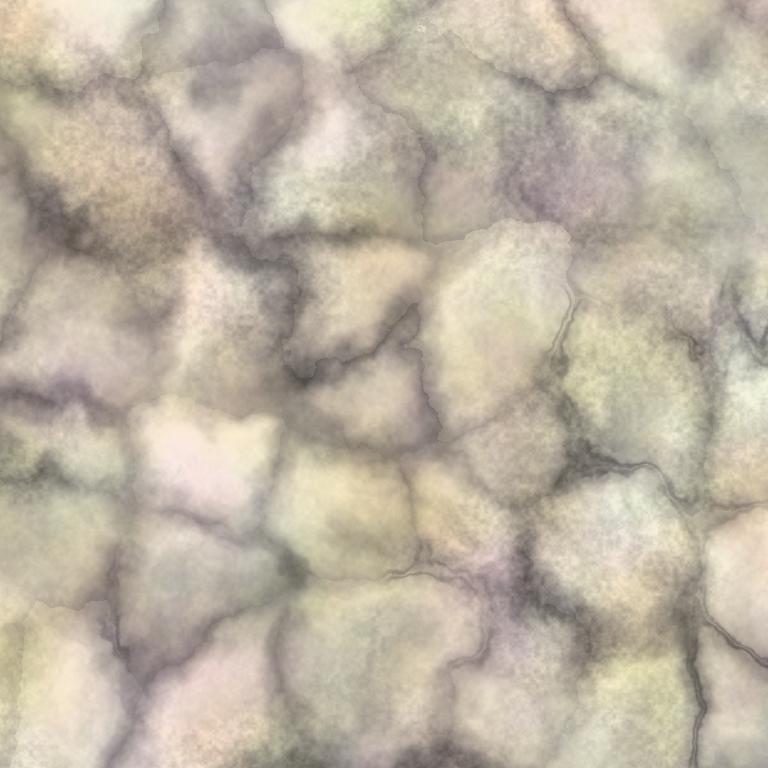
This texture is drawn by a Shadertoy shader. Its source:

```glsl
#define STONES 5.4
#define SIZE_SPREAD 0.30
#define GAP_WIDTH 0.25
#define GAP_DEPTH 0.25
#define BASE_TONE 0.835
#define PATCH_CONTRAST 0.46
#define GRAIN 0.15
#define SEED 17.0

float hash(vec2 p) {
    vec3 q = fract(vec3(p.xyx) * 0.1031 + SEED * 0.013);
    q += dot(q, q.yzx + 33.33);
    return fract((q.x + q.y) * q.z);
}

vec2 hash2(vec2 p) {
    return vec2(hash(p), hash(p + 71.7));
}

float noise(vec2 p) {
    vec2 i = floor(p), f = fract(p);
    f = f * f * (3.0 - 2.0 * f);
    return mix(mix(hash(i), hash(i + vec2(1, 0)), f.x),
               mix(hash(i + vec2(0, 1)), hash(i + vec2(1, 1)), f.x), f.y);
}

float fbm(vec2 p) {
    const mat2 turn = mat2(1.6, 1.2, -1.2, 1.6);
    float sum = 0.0, amp = 0.5;
    for (int i = 0; i < 5; i++) {
        sum += amp * noise(p);
        p = turn * p + 13.7;
        amp *= 0.5;
    }
    return sum / 0.97;
}

// Offset to a stone centre (xy) and its size weight (z)
vec3 stone(vec2 cell, vec2 p) {
    return vec3(cell + 0.1 + 0.8 * hash2(cell) - p, SIZE_SPREAD * hash(cell + 5.3));
}

// Rounded distance to the border of the nearest stone
float stoneBorder(vec2 p, out vec2 centre, out vec2 id) {
    vec2 base = floor(p);
    float nearest = 1e3;
    for (int y = -2; y <= 2; y++)
    for (int x = -2; x <= 2; x++) {
        vec2 cell = base + vec2(x, y);
        vec3 s = stone(cell, p);
        float power = dot(s.xy, s.xy) - s.z;
        if (power < nearest) {
            nearest = power;
            centre = s.xy;
            id = cell;
        }
    }
    float sum = 0.0;
    for (int y = -2; y <= 2; y++)
    for (int x = -2; x <= 2; x++) {
        vec2 cell = base + vec2(x, y);
        vec3 s = stone(cell, p);
        float power = dot(s.xy, s.xy) - s.z;
        float d = (power - nearest) / (2.0 * length(s.xy - centre) + 1e-4);
        if (cell != id) sum += exp(-14.0 * d);
    }
    return -log(sum + 1e-5) / 14.0;
}

void mainImage(out vec4 fragColor, in vec2 fragCoord) {
    vec2 uv = fragCoord / iResolution.y;

    // Broad bending plus ragged, brushed edges
    vec2 bend = vec2(fbm(uv * 5.0), fbm(uv * 5.0 + 40.0)) - 0.5;
    vec2 ragged = vec2(fbm(uv * 38.0), fbm(uv * 38.0 + 90.0)) - 0.5;
    vec2 p = uv * STONES + 0.9 * bend + 0.16 * ragged;

    vec2 centre, id;
    float border = stoneBorder(p, centre, id);

    // Soft shaded gaps of uneven width and depth
    float wear = fbm(uv * 6.0 + 20.0);
    float gap = 1.0 - smoothstep(-0.07, GAP_WIDTH * (0.55 + 0.9 * wear), border);
    float depth = GAP_DEPTH * mix(0.35, 1.5, smoothstep(0.3, 0.7, fbm(uv * 4.0 + 60.0)));

    // Stone faces: own tone, light from the upper left, blotches
    float blotch = fbm(uv * 9.0 + 3.0 * bend + 7.0) - 0.5;
    float light = dot(-centre, vec2(-0.6, 0.8));
    float tone = BASE_TONE + 0.10 * (hash(id + 9.1) - 0.5);
    tone += 0.13 * clamp(light, -0.5, 0.5) * (1.0 - gap);
    tone += PATCH_CONTRAST * blotch - depth * gap;

    // Thin broken cracks along some borders
    float crack = 1.0 - smoothstep(0.0, 0.035, abs(border - 0.02));
    tone -= 0.13 * crack * smoothstep(0.52, 0.66, fbm(uv * 5.0 + 33.0));

    // Gritty surface, rougher on worn and dark areas
    float grit = 0.6 * noise(uv * 150.0) + 0.4 * noise(uv * 310.0) - 0.5;
    float rough = mix(0.4, 1.1, smoothstep(0.35, 0.65, fbm(uv * 7.0 + 80.0)));
    tone += GRAIN * grit * rough + 0.12 * (fbm(uv * 55.0) - 0.5) * rough;

    // Compress highlights, then tint: cream in light, mauve grey in shade
    tone = min(tone, 0.9 + 0.09 * tanh((tone - 0.9) / 0.09));
    tone = max(tone, 0.33);
    float warmth = fbm(uv * 6.0 + 110.0) - 0.5;
    float blush = fbm(uv * 8.0 + 150.0) - 0.5;
    vec3 tint = mix(vec3(1.0, 0.935, 0.87), vec3(1.0, 0.945, 0.84), smoothstep(0.5, 0.85, tone));
    tint += warmth * vec3(0.04, 0.0, -0.26) + blush * vec3(0.05, -0.10, 0.03);
    fragColor = vec4(clamp(tone * tint, 0.0, 1.0), 1.0);
}
```
